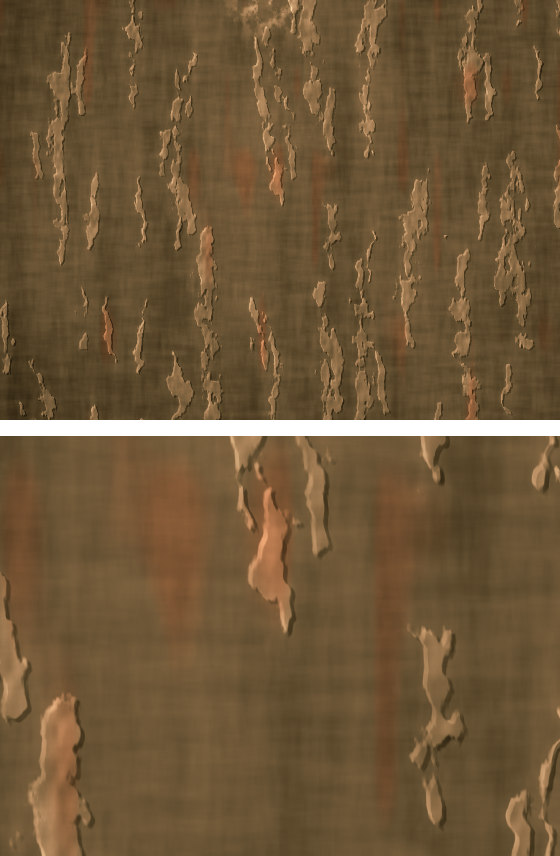
Top, the full canvas; bottom, a detail of the centre.
Give the GLSL for this texture, as a WebGL 1 fragment shader.

```glsl
precision highp float;
// Weathered olive-brown wall with ragged vertical drips of raised tan paint.
uniform vec2 u_resolution;

// Tone ramp, dark to bright
const vec3 SHADE = vec3(0.16, 0.12, 0.06);
const vec3 UMBER = vec3(0.28, 0.22, 0.12);
const vec3 OLIVE = vec3(0.40, 0.32, 0.20);
const vec3 TAN   = vec3(0.56, 0.43, 0.28);
const vec3 CREAM = vec3(0.73, 0.56, 0.39);
const vec3 GLARE = vec3(1.00, 0.86, 0.66);
const vec3 RUST_TINT = vec3(1.08, 0.93, 0.88);

// Drip layout, in units of canvas height
const vec2 LONG_CELL = vec2(0.115, 0.80);
const vec2 SHORT_CELL = vec2(0.062, 0.30);
const float LONG_HALF_WIDTH = 0.015;
const float SHORT_HALF_WIDTH = 0.012;
const float RAGGEDNESS = 4.2;
const float EDGE_SOFTNESS = 0.5;

// Light
const vec2 LIGHT_OFFSET = vec2(-0.0035, 0.0030);
const vec2 LIGHT_CENTER = vec2(0.74, 0.58);
const vec2 GLARE_CENTER = vec2(0.635, 0.985);
const float BASE_TONE = 0.380;
const float PAINT_TONE = 0.135;
const float RELIEF = 0.14;

float hash(vec2 p) {
  vec3 q = fract(p.xyx * vec3(0.1031, 0.1030, 0.0973));
  q += dot(q, q.yzx + 33.33);
  return fract((q.x + q.y) * q.z);
}

float noise(vec2 p) {
  vec2 i = floor(p);
  vec2 f = fract(p);
  f = f * f * (3.0 - 2.0 * f);
  return mix(mix(hash(i), hash(i + vec2(1.0, 0.0)), f.x),
             mix(hash(i + vec2(0.0, 1.0)), hash(i + vec2(1.0, 1.0)), f.x), f.y);
}

// Layered noise centred on zero
float grain(vec2 p) {
  float sum = 0.0;
  float amp = 0.5;
  for (int i = 0; i < 4; i++) {
    sum += amp * (noise(p) - 0.5);
    p = p * 2.03 + 17.3;
    amp *= 0.55;
  }
  return sum;
}

// Drip profile: 1 on the spine, 0 at the edge, negative outside
float drips(vec2 p, vec2 cell, float halfWidth, float presence, float seed) {
  float best = -4.0;
  float column = floor(p.x / cell.x);
  for (int i = -1; i <= 1; i++) {
    float c = column + float(i);
    float y = p.y / cell.y + hash(vec2(c, seed));
    vec2 id = vec2(c + seed * 3.0, floor(y) + seed);
    float t = fract(y);
    float start = 0.12 + 0.25 * hash(id + 7.1);
    float end = 0.90 - 0.2 * hash(id + 13.7);
    float lean = (hash(id + 19.3) - 0.5) * 0.06 * (t - 0.5);
    float spine = (c + 0.15 + 0.7 * hash(id + 3.9)) * cell.x + lean;
    float tip = min(t - start, end - t) * cell.y;
    float width = halfWidth * mix(0.6, 1.35, hash(id + 23.1));
    width *= 0.45 + 0.55 * smoothstep(0.0, 0.10, tip);
    float profile = min(1.0 - abs(p.x - spine) / width, tip / 0.014);
    best = max(best, mix(-4.0, profile, step(hash(id + 29.5), presence)));
  }
  return best;
}

// Signed coverage of the raised paint
float paintField(vec2 p) {
  vec2 q = p;
  q.x += 0.05 * (noise(p * vec2(3.0, 5.0)) - 0.5);
  q.x += 0.020 * (noise(p * vec2(16.0, 21.0) + 5.0) - 0.5);
  q.x += 0.014 * (noise(p * vec2(45.0, 60.0) + 9.0) - 0.5);
  float longDrips = drips(q, LONG_CELL, LONG_HALF_WIDTH, 0.80, 2.0);
  float shortDrips = drips(q, SHORT_CELL, SHORT_HALF_WIDTH, 0.68 - 0.42 * p.y, 11.0);
  return max(longDrips, shortDrips) + RAGGEDNESS * grain(p * vec2(62.0, 27.0));
}

// Flaked paint thickness with lumps on top
float paintHeight(float field, vec2 p) {
  float lumps = noise(p * vec2(115.0, 60.0) + 70.0);
  return smoothstep(0.0, EDGE_SOFTNESS, field) * (0.65 + 0.7 * lumps);
}

vec3 toneRamp(float tone) {
  vec3 color = mix(SHADE, UMBER, clamp((tone - 0.16) / 0.12, 0.0, 1.0));
  color = mix(color, OLIVE, clamp((tone - 0.28) / 0.12, 0.0, 1.0));
  color = mix(color, TAN, clamp((tone - 0.40) / 0.16, 0.0, 1.0));
  color = mix(color, CREAM, clamp((tone - 0.56) / 0.17, 0.0, 1.0));
  return mix(color, GLARE, clamp((tone - 0.73) / 0.27, 0.0, 1.0));
}

void main() {
  vec2 p = gl_FragCoord.xy / u_resolution.y;

  // Wall: blotches, vertical stains and crossed brush marks
  float tone = BASE_TONE + 0.13 * grain(p * vec2(5.0, 3.0));
  tone += 0.14 * grain(p * vec2(28.0, 3.0) + 40.0);
  tone += 0.10 * grain(p * vec2(14.0, 75.0) + 60.0);
  tone += 0.08 * grain(p * vec2(100.0, 22.0) + 80.0);

  // Raised paint with a pale smear around it
  float field = paintField(p);
  float height = paintHeight(field, p);
  vec2 lit = p + LIGHT_OFFSET;
  float relief = height - paintHeight(paintField(lit), lit);
  tone += 0.04 * smoothstep(-2.0, 0.5, field);
  tone += height * (PAINT_TONE + 0.2 * grain(p * vec2(60.0, 25.0) + 90.0));
  tone += RELIEF * relief;

  // Lamp falloff and broken glare at the top
  vec2 away = p - LIGHT_CENTER;
  tone += 0.035 - 0.16 * dot(away, away);
  vec2 g = (p - GLARE_CENTER) / vec2(0.075, 0.06);
  float sparkle = smoothstep(-0.08, 0.22, grain(p * vec2(48.0, 36.0) + 3.0));
  tone += exp(-dot(g, g)) * (0.10 + 0.42 * sparkle);

  // Faint rust runs
  float rust = smoothstep(0.78, 0.95, noise(p * vec2(24.0, 5.0) + 31.0));
  vec3 color = toneRamp(tone) * mix(vec3(1.0), RUST_TINT, rust);
  gl_FragColor = vec4(clamp(color, 0.0, 1.0), 1.0);
}
```
